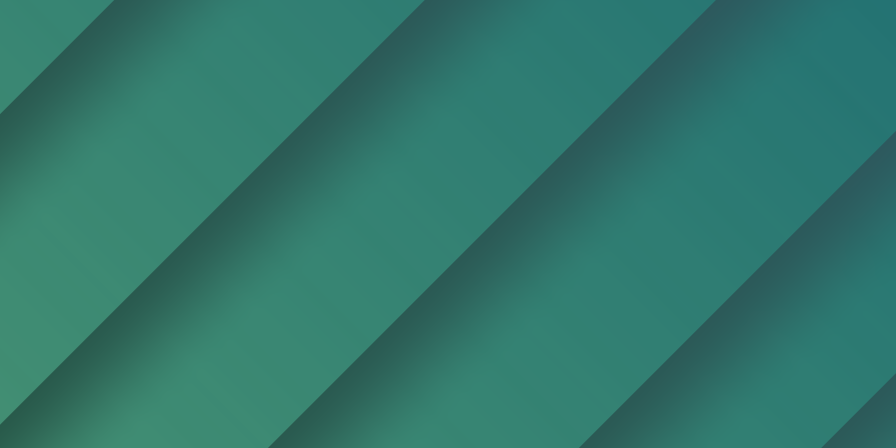
Give the GLSL for this background, as a Shadertoy shader.

```glsl
// Overlapping diagonal paper bands in teal green, each casting a soft shadow on the next.

const vec3 LEAF_GREEN   = vec3(0.260, 0.560, 0.450);
const vec3 DEEP_TEAL    = vec3(0.140, 0.450, 0.450);
const vec3 SHADOW_GREEN = vec3(0.155, 0.345, 0.285);
const vec3 SHADOW_SLATE = vec3(0.180, 0.345, 0.375);

const int EDGE_COUNT = 5;
const float SHADOW_REACH = 0.34;

// Position of each band edge along the falling diagonal, in canvas heights
float edgePosition(int i) {
    float edges[EDGE_COUNT] = float[](0.255, 0.948, 1.598, 2.292, 2.833);
    return edges[i];
}

// Faint streaks running across the bands
float streaks(float t) {
    return 0.5 * sin(t * 23.0) + 0.3 * sin(t * 51.0 + 1.3) + 0.2 * sin(t * 97.0 + 4.1);
}

// Shadow strength at a distance past an edge
float shadowAt(float d, float reach) {
    return 1.0 - smoothstep(-0.04, reach, d);
}

void mainImage(out vec4 fragColor, in vec2 fragCoord) {
    vec2 p = fragCoord / iResolution.y;
    float aspect = iResolution.x / iResolution.y;
    float pixel = 1.0 / iResolution.y;

    float along = p.x + p.y;           // runs parallel to the edges
    float across = p.x + 1.0 - p.y;    // runs from band to band
    float blend = clamp(along / (aspect + 1.0), 0.0, 1.0);

    // Paper and shadow tints drift from lower left to upper right
    vec3 paper = mix(LEAF_GREEN, DEEP_TEAL, blend) + 0.003 * streaks(along);
    vec3 shade = mix(SHADOW_GREEN, SHADOW_SLATE, blend);

    // Lay each band over the previous one
    vec3 color = paper;
    for (int i = 0; i < EDGE_COUNT; i++) {
        float d = across - edgePosition(i);
        vec3 band = mix(paper, shade, shadowAt(d, SHADOW_REACH));
        color = mix(color, band, smoothstep(-pixel, pixel, d));
    }

    fragColor = vec4(color, 1.0);
}
```
